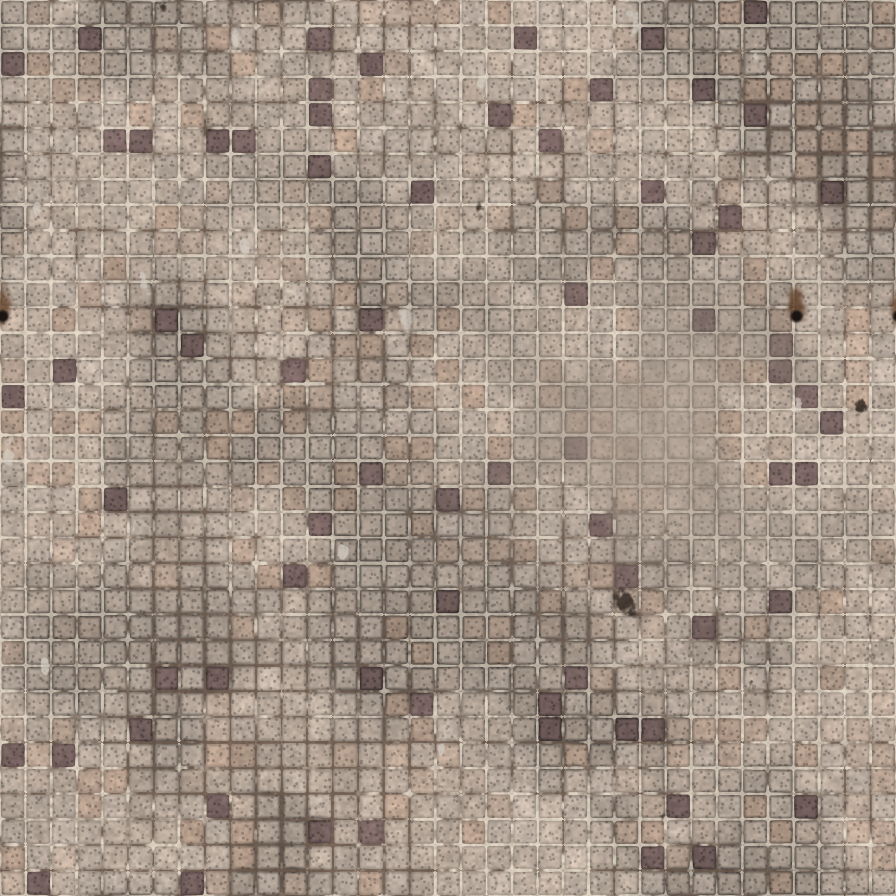
A WebGL 1 fragment shader for this texture:

```glsl
precision highp float;
// Weathered wall of small beige mosaic tiles with worn grout, stains and scuffs; repeats seamlessly.
uniform vec2 u_resolution;

const float TILES = 35.0;          // tiles across and down
const float HALF_TILE = 0.457;     // half side, in tile pitches
const float CORNER = 0.10;         // corner radius, in tile pitches
const float RAGGED = 0.055;        // roughness of the tile edges
const float DARK_SHARE = 0.055;    // share of purple-brown tiles
const float GRAIN = 0.15;
const float EDGE_DIRT = 0.30;
const vec2 FILM_CENTRE = vec2(0.74, 0.52);
const vec2 HOLE = vec2(0.889, 0.647);
const float HOLE_STEP = 0.114;
const vec3 BEIGE = vec3(0.705, 0.645, 0.592);
const vec3 GREY_BEIGE = vec3(0.735, 0.680, 0.632);
const vec3 PINK_BEIGE = vec3(0.715, 0.610, 0.535);
const vec3 PURPLE_BROWN = vec3(0.475, 0.395, 0.385);
const vec3 CLEAN_GROUT = vec3(0.825, 0.780, 0.720);
const vec3 DIRTY_GROUT = vec3(0.440, 0.370, 0.320);
const vec3 SOOT = vec3(0.17, 0.14, 0.12);
const vec3 RUST = vec3(0.36, 0.23, 0.14);
const vec3 LIME = vec3(0.85, 0.82, 0.78);

float hash(vec2 p) {
  vec3 q = fract(p.xyx * 0.1031);
  q += dot(q, q.yzx + 33.33);
  return fract((q.x + q.y) * q.z);
}

// Value noise that wraps after one canvas; freq must be whole.
float noise(vec2 uv, float freq) {
  vec2 p = uv * freq, i = floor(p), f = fract(p);
  f = f * f * (3.0 - 2.0 * f);
  vec2 a = mod(i, freq), b = mod(i + 1.0, freq);
  return mix(mix(hash(a + freq), hash(vec2(b.x, a.y) + freq), f.x),
             mix(hash(vec2(a.x, b.y) + freq), hash(b + freq), f.x), f.y);
}

float fbm(vec2 uv, float freq) {
  float sum = 0.0, gain = 0.53;
  for (int i = 0; i < 4; i++) {
    sum += gain * noise(uv, freq);
    freq *= 2.0;
    gain *= 0.5;
  }
  return sum;
}

// Distance to the nearest scattered point, in cells.
float cellular(vec2 uv, float freq) {
  vec2 p = uv * freq, i = floor(p);
  float nearest = 2.0;
  for (int y = -1; y <= 1; y++) {
    for (int x = -1; x <= 1; x++) {
      vec2 c = i + vec2(x, y), w = mod(c, freq);
      nearest = min(nearest, length(c + vec2(hash(w + 3.1), hash(w + 57.7)) - p));
    }
  }
  return nearest;
}

float roundedBox(vec2 p, float halfSide, float radius) {
  vec2 q = abs(p) - halfSide + radius;
  return length(max(q, 0.0)) + min(max(q.x, q.y), 0.0) - radius;
}

// Offset to a point, measured the short way round the repeat.
vec2 wrapped(vec2 d) { return fract(d + 0.5) - 0.5; }

void main() {
  vec2 uv = gl_FragCoord.xy / u_resolution;
  float aa = TILES / min(u_resolution.x, u_resolution.y);
  vec2 grid = uv * TILES, cell = floor(grid), local = fract(grid) - 0.5;
  float fine = noise(uv, 280.0), medium = fbm(uv, 70.0);
  float cloud = fbm(uv, 5.0), patches = fbm(uv + 0.37, 9.0);

  // Tile shape, slightly shifted and chipped
  vec2 shift = (vec2(hash(cell + 11.0), hash(cell + 23.0)) - 0.5) * 0.035;
  float d = roundedBox(local - shift, HALF_TILE, CORNER) + (medium - 0.5) * RAGGED;
  float tileMask = 1.0 - smoothstep(-0.6 * aa, 0.6 * aa, d);

  // Tile colour
  vec3 tile = mix(BEIGE, GREY_BEIGE, hash(cell + 41.0));
  tile = mix(tile, PINK_BEIGE, 0.8 * smoothstep(0.65, 1.0, hash(cell + 67.0)));
  tile = mix(tile, PURPLE_BROWN, step(hash(cell + 89.0), DARK_SHARE));
  tile *= 0.95 + 0.10 * hash(cell + 101.0);
  tile *= 1.0 + GRAIN * (fine - 0.5) + 0.22 * (medium - 0.5);
  tile *= 1.0 - 0.22 * (1.0 - smoothstep(0.10, 0.28, cellular(uv, 120.0)));
  float grime = smoothstep(0.35, 0.70, patches);
  tile *= 1.0 - EDGE_DIRT * (0.5 + grime) * smoothstep(-0.15, 0.02, d) * (0.5 + medium);

  // Grout, clean or dirty by region and by line
  vec2 line = mod(floor(grid + 0.5), TILES);
  float lineWear = abs(local.x) > abs(local.y) ? hash(vec2(line.x, 7.0)) : hash(vec2(line.y, 19.0));
  float clean = cloud + 0.35 * (lineWear - 0.5) + 0.7 * (medium - 0.5) + 0.12 * sin(6.2832 * (uv.y - 0.4));
  vec3 grout = mix(DIRTY_GROUT, CLEAN_GROUT, smoothstep(0.28, 0.58, clean));
  grout *= 0.93 + 0.14 * fine;
  vec3 color = mix(grout, tile, tileMask);

  // Broad grime and a pale film that hides some joints
  color *= 1.03 - 0.13 * grime * (0.5 + medium);
  vec2 toFilm = wrapped(uv - FILM_CENTRE) * vec2(1.0, 1.3);
  float film = exp(-28.0 * dot(toFilm, toFilm)) * smoothstep(0.38, 0.62, patches);
  color = mix(color, BEIGE * (0.9 + 0.2 * medium), 0.65 * film);

  // Lime scuffs and soot spots
  for (int i = 0; i < 14; i++) {
    float k = float(i);
    vec2 p = wrapped(uv - vec2(hash(vec2(k, 5.0)), hash(vec2(k, 31.0))));
    float size = mix(0.005, 0.012, hash(vec2(k, 43.0)));
    float lime = length(p * vec2(1.5, 0.7)) / size + 2.6 * (medium - 0.5);
    color = mix(color, LIME, 0.7 * (1.0 - smoothstep(0.45, 0.95, lime)));
    vec2 s = wrapped(p + vec2(0.31, 0.17));
    float soot = length(s * vec2(1.2, 0.8)) / size + 3.0 * (medium - 0.5);
    color = mix(color, SOOT, step(k, 5.0) * 0.8 * (1.0 - smoothstep(0.3, 1.1, soot)));
  }

  // Rusty holes with a stain above
  for (int i = 0; i < 2; i++) {
    vec2 p = wrapped(uv - HOLE - vec2(HOLE_STEP * float(i), 0.0));
    float stain = length((p - vec2(0.0, 0.014)) * vec2(1.8, 0.8)) / 0.022 + 0.8 * (medium - 0.5);
    color = mix(color, RUST, 0.75 * (1.0 - smoothstep(0.2, 1.1, stain)));
    color = mix(color, SOOT * 0.6, 1.0 - smoothstep(0.004, 0.009, length(p)));
  }
  gl_FragColor = vec4(color, 1.0);
}
```
